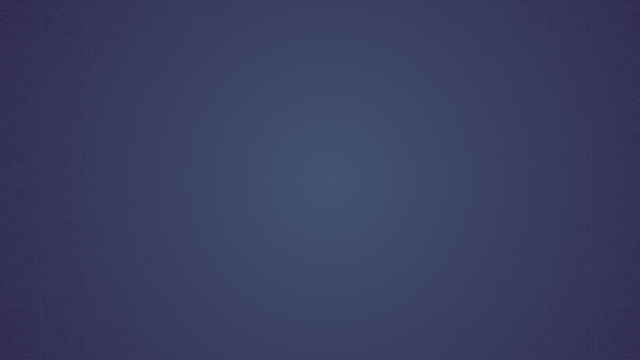
Reproduce this background procedurally as a Shadertoy shader.

```glsl
// Draws a dusky blue radial glow with a faint triangular lattice around its rim.
#define GLOW_CENTER vec2(0.515, 0.5)
#define GLOW_COLOR vec3(0.262, 0.328, 0.450)
#define RIM_COLOR vec3(0.193, 0.168, 0.324)
#define LINE_COLOR vec3(0.25, 0.29, 0.42)
#define LINE_STRENGTH 0.21
#define HUB_ORIGIN vec2(0.109, 0.884)
#define HUB_SPACING 0.280
#define LINE_HALF_WIDTH 0.007
#define EDGE_GAP 0.022

const float SIXTH_TURN = 1.04719755;

float hash(float n) {
    return fract(sin(n * 12.9898) * 43758.5453);
}

float stroke(float dist, float pixel) {
    return 1.0 - smoothstep(LINE_HALF_WIDTH - pixel, LINE_HALF_WIDTH + pixel, abs(dist));
}

// Offset from the nearest point of a triangular lattice with unit spacing
vec2 hubOffset(vec2 p) {
    vec2 period = vec2(1.0, sqrt(3.0));
    vec2 a = mod(p + 0.5 * period, period) - 0.5 * period;
    vec2 b = mod(p, period) - 0.5 * period;
    return dot(a, a) < dot(b, b) ? a : b;
}

// Distance to a ray dividing the corner between two triangle sides
float cornerRay(vec2 sides, float slope) {
    return (sides.x - slope * sides.y) / sqrt(1.0 + slope + slope * slope);
}

float triangleLattice(vec2 p, float pixel) {
    vec2 q = hubOffset(p);

    // Fold the six wedges around each hub into one
    float wedge = floor((atan(q.y, q.x) - 0.5 * SIXTH_TURN) / SIXTH_TURN);
    float turn = (wedge + 0.5) * SIXTH_TURN;
    float c = cos(turn), s = sin(turn);
    q = vec2(c * q.x + s * q.y, c * q.y - s * q.x);

    // Distances to the three sides, with outlines inset to leave double seams
    vec3 sides = vec3(q.y,
                      dot(q, vec2(0.8660254, -0.5)),
                      0.5 - dot(q, vec2(0.8660254, 0.5)));
    float inset = min(sides.x, min(sides.y, sides.z)) - EDGE_GAP;
    float ink = stroke(inset, pixel);

    // Narrow fans split some wedges from a chosen corner
    float id = mod(wedge, 6.0);
    float pick = hash(id + 3.0);
    vec2 corner = pick < 0.33 ? sides.xy : pick < 0.66 ? sides.yz : sides.zx;
    float slope = mix(0.55, 1.6, hash(id + 17.0));
    float ray = abs(cornerRay(corner, slope)) - EDGE_GAP;
    float fan = stroke(ray, pixel);
    if (mod(id, 2.0) < 0.5) {
        fan = max(fan, stroke(cornerRay(corner, slope * 2.6), pixel));
    }
    return max(ink, fan * step(0.0, inset));
}

void mainImage(out vec4 fragColor, in vec2 fragCoord) {
    vec2 p = fragCoord / iResolution.y;
    vec2 center = GLOW_CENTER * vec2(iResolution.x / iResolution.y, 1.0);
    float radius = length(p - center);

    // Background glow
    vec3 color = mix(GLOW_COLOR, RIM_COLOR, clamp(radius / 1.02, 0.0, 1.0));

    // Lattice, fading out toward the center
    float pixel = 1.0 / (iResolution.y * HUB_SPACING);
    float ink = triangleLattice((p - HUB_ORIGIN) / HUB_SPACING, pixel);
    float fade = smoothstep(0.25, 0.75, radius);
    color = mix(color, LINE_COLOR, ink * fade * LINE_STRENGTH);

    fragColor = vec4(color, 1.0);
}
```
